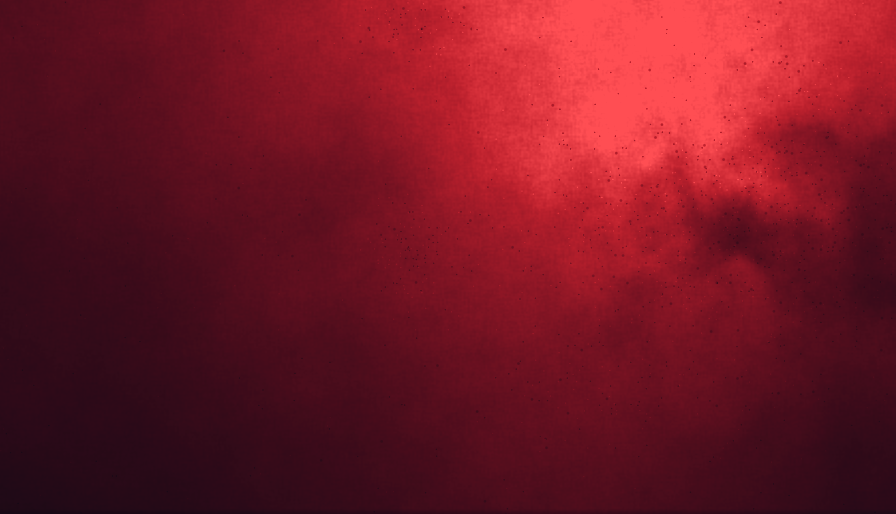
Reproduce this background procedurally as a WebGL 2 fragment shader.

```glsl
#version 300 es
precision highp float;
// Grungy crimson backdrop: a wide glow at the upper right fades to a dark left
// and floor. Soft blobs, warped by fractal noise, set one brightness field that
// is roughened by cloud, weave and specks, then mapped to a red colour ramp.

uniform vec2 u_resolution;
out vec4 fragColor;

float hash(vec2 p) {
  vec3 q = fract(vec3(p.xyx) * 0.1031);
  q += dot(q, q.yzx + 33.33);
  return fract((q.x + q.y) * q.z);
}

float noise(vec2 p) {
  vec2 i = floor(p), f = fract(p);
  f = f * f * (3.0 - 2.0 * f);
  return mix(mix(hash(i), hash(i + vec2(1, 0)), f.x),
             mix(hash(i + vec2(0, 1)), hash(i + vec2(1, 1)), f.x), f.y);
}

// Fractal noise centred on zero
float fbm(vec2 p) {
  float sum = 0.0, amplitude = 0.5;
  for (int i = 0; i < 6; i++) {
    sum += amplitude * (noise(p) - 0.5);
    p = mat2(1.6, 1.2, -1.2, 1.6) * p + 7.3;
    amplitude *= 0.55;
  }
  return sum;
}

float blob(vec2 p, vec2 center, vec2 radius) {
  vec2 d = (p - center) / radius;
  return exp(-dot(d, d));
}

// Scattered round specks, one candidate per cell
float specks(vec2 p, float cells, float density) {
  vec2 cell = floor(p * cells);
  vec2 center = 0.3 + 0.4 * vec2(hash(cell + 11.0), hash(cell + 47.0));
  float dist = length(fract(p * cells) - center);
  return step(1.0 - density, hash(cell)) * (1.0 - smoothstep(0.08, 0.3, dist));
}

// Broad glow over a dim base, with its bright and dark clouds
float lightField(vec2 p, vec2 warped) {
  float light = 0.12 + 0.16 * p.y + 0.12 * exp(-pow((p.x - 1.1) / 0.5, 2.0));
  light += 0.60 * blob(p, vec2(1.30, 0.98), vec2(0.78, 0.62));

  light += 0.09 * blob(warped, vec2(1.24, 0.72), vec2(0.24, 0.14));
  light += 0.11 * blob(warped, vec2(1.50, 0.67), vec2(0.11, 0.10));
  light += 0.06 * blob(warped, vec2(1.36, 0.93), vec2(0.25, 0.14));
  light += 0.07 * blob(warped, vec2(1.26, 0.43), vec2(0.09, 0.07));

  light -= 0.31 * blob(warped, vec2(1.39, 0.53), vec2(0.14, 0.10));
  light -= 0.22 * blob(warped, vec2(1.71, 0.58), vec2(0.20, 0.24));
  light -= 0.14 * blob(warped, vec2(1.62, 0.73), vec2(0.12, 0.06));
  light -= 0.13 * blob(warped, vec2(1.21, 0.38), vec2(0.09, 0.06));
  light -= 0.09 * blob(warped, vec2(0.68, 0.66), vec2(0.17, 0.14));
  light -= 0.08 * blob(warped, vec2(0.80, 0.96), vec2(0.08, 0.06));
  light -= 0.06 * blob(warped, vec2(1.62, 0.16), vec2(0.16, 0.16));
  return light;
}

vec3 crimsonRamp(float t) {
  float bloom = smoothstep(0.7, 1.1, t);
  return vec3(t, 0.035 + 0.17 * t * t + 0.12 * bloom,
              0.075 + 0.1 * t + 0.05 * t * t + 0.12 * bloom);
}

void main() {
  vec2 p = gl_FragCoord.xy / u_resolution.y;
  float cloud = fbm(p * 4.0 + 3.0);
  float grit = fbm(p * 16.0 + 21.0);
  vec2 warp = vec2(fbm(p * 7.0 + 31.0), fbm(p * 7.0 + 63.0));
  float light = lightField(p, p + 0.22 * warp);

  // Cloud mottling, strongest around the torn edge at the right
  float torn = blob(p, vec2(1.45, 0.58), vec2(0.32, 0.22));
  light += light * (0.24 * cloud + (0.13 + 0.32 * torn) * grit);

  // Woven grain
  float weave = noise(p * vec2(260.0, 70.0)) + noise(p * vec2(70.0, 260.0)) - 1.0;
  light += light * (0.045 * weave + 0.06 * (noise(p * 240.0 + 9.0) - 0.5));

  // Worn patches of specks
  float wear = 0.006 + 0.13 * torn
    + 0.22 * blob(p, vec2(0.80, 0.51), vec2(0.06, 0.07))
    + 0.14 * blob(p, vec2(0.80, 0.95), vec2(0.09, 0.06))
    + 0.07 * blob(p, vec2(1.12, 0.25), vec2(0.16, 0.08));
  light *= 1.0 - 0.32 * specks(p, 130.0, wear) - 0.25 * specks(p + 0.37, 75.0, wear * 0.5);
  light *= 1.0 + 0.18 * specks(p + 0.71, 140.0, wear * 0.6);

  // Thin shade along the floor
  light *= mix(0.75, 1.0, smoothstep(0.0, 0.012, p.y));
  fragColor = vec4(crimsonRamp(clamp(light, 0.09, 1.0)), 1.0);
}
```
